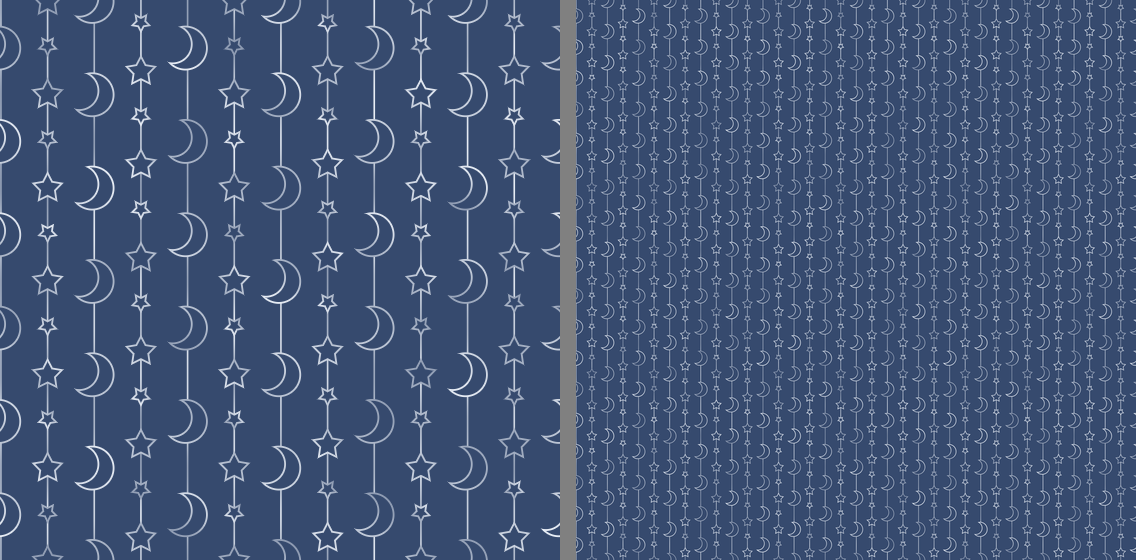
Left, the tile; right, the same tile 3 across and 3 down.
A Shadertoy shader for this pattern:

```glsl
// Hanging garlands of outlined crescent moons and stars in silver on navy.
// Twelve cords alternate moons with big and small stars; each outline is the
// absolute value of a signed distance, tinted by a hashed metallic gradient.

const float COLUMNS = 12.0;   // cords across; one unit is their spacing
const float PERIOD = 2.0;     // height of one repeat along a cord
const float ROWS = COLUMNS / PERIOD;
const float STROKE = 0.0195;  // half widths of the lines
const float CORD = 0.0175;
const vec3 NAVY = vec3(0.21, 0.29, 0.43);
const vec3 DULL_SILVER = vec3(0.56, 0.61, 0.70);
const vec3 BRIGHT_SILVER = vec3(0.92, 0.94, 0.97);

float hash(vec2 id, float seed) {
    vec3 p = fract(vec3(id, seed) * vec3(0.1031, 0.1130, 0.0973));
    p += dot(p, p.yzx + 33.33);
    return fract((p.x + p.y) * p.z);
}

float disc(vec2 p, float radius) {
    return length(p) - radius;
}

// Five-pointed star with one tip up; straight edges give mitred outlines.
float star(vec2 p, float tipRadius, float notchRadius) {
    float sector = 6.28319 / 5.0;
    float a = abs(mod(atan(p.x, p.y) + 0.5 * sector, sector) - 0.5 * sector);
    vec2 folded = length(p) * vec2(sin(a), cos(a));
    vec2 tip = vec2(0.0, tipRadius);
    vec2 notch = notchRadius * vec2(sin(0.5 * sector), cos(0.5 * sector));
    vec2 normal = normalize(vec2(tip.y - notch.y, notch.x));
    return dot(folded - tip, normal);
}

float coverage(float d, float pixel) {
    return clamp(0.5 - d / pixel, 0.0, 1.0);
}

vec3 silver(float tone) {
    return mix(DULL_SILVER, BRIGHT_SILVER, tone);
}

// Diagonal sheen between two random tones, different for every motif.
float motifTone(vec2 p, vec2 id, float seed) {
    float along = smoothstep(-0.45, 0.45, dot(p, vec2(0.6, 0.8)));
    return mix(hash(id, seed), hash(id, seed + 5.0), along);
}

// Smooth tone along a cord that wraps over the canvas height.
float cordTone(float column, float y) {
    float knot = floor(y);
    float a = hash(vec2(column, mod(knot, COLUMNS)), 21.0);
    float b = hash(vec2(column, mod(knot + 1.0, COLUMNS)), 21.0);
    return mix(a, b, smoothstep(0.0, 1.0, y - knot));
}

void mainImage(out vec4 fragColor, in vec2 fragCoord) {
    vec2 p = fragCoord / iResolution.xy * COLUMNS + vec2(-0.02, 0.03);
    float pixel = COLUMNS / iResolution.y;

    // Column and its vertical stagger
    float column = floor(p.x + 0.5);
    float kind = mod(column, 4.0);
    bool isMoon = mod(kind, 2.0) < 0.5;
    float halfGap = 0.523;
    float shift = isMoon ? 1.0 - 0.5 * kind : halfGap + 0.25 * (kind - 1.0);

    // Local cell
    float y = p.y - shift;
    float row = floor(y / PERIOD + 0.5);
    vec2 local = vec2(p.x - column, y - row * PERIOD);
    vec2 id = vec2(mod(column, COLUMNS), mod(row, ROWS));

    // Motif outline, the body that hides the cord, and the sheen
    float outline, body, tone;
    if (isMoon) {
        body = disc(local - vec2(-0.047, 0.0), 0.461);
        float bite = disc(local - vec2(-0.323, 0.084), 0.412);
        outline = abs(max(body, -bite));
        tone = motifTone(local, id, 3.0);
    } else {
        vec2 big = local + vec2(0.0, halfGap);
        vec2 small = local - vec2(0.0, halfGap);
        bool upper = local.y > 0.0;
        body = upper ? star(-small, 0.19, 0.098) : star(big, 0.32, 0.166);
        outline = abs(body);
        tone = upper ? motifTone(small * 2.0, id, 9.0) : motifTone(big, id, 15.0);
    }

    // Layers
    float cord = max(abs(local.x) - CORD, -body);
    vec3 color = mix(NAVY, silver(cordTone(id.x, p.y)), coverage(cord, pixel));
    color = mix(color, silver(tone), coverage(outline - STROKE, pixel));
    fragColor = vec4(color, 1.0);
}
```
